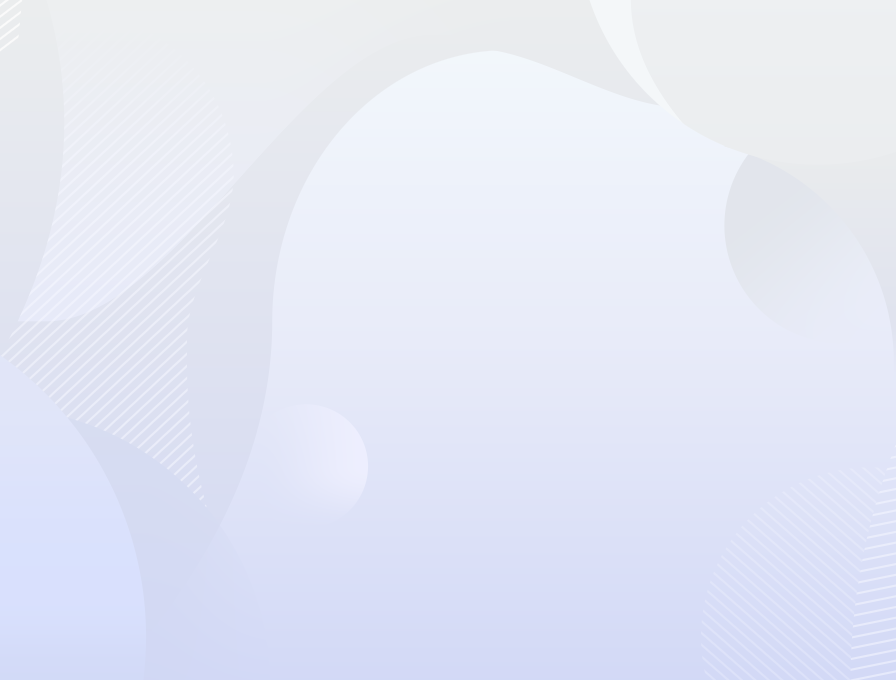
This background is drawn by a WebGL 1 fragment shader. Its source:

```glsl
precision highp float;
uniform vec2 u_resolution;

#define HEIGHT 5.82
#define STRIPE_GAP 0.076
#define STRIPE_HALF 0.009
#define STRIPE_ALPHA 0.55
#define FAINT_ALPHA 0.28
#define WHITE vec3(0.965, 0.97, 1.0)
#define BAND_TOP vec3(0.922, 0.930, 0.932)
#define BAND_MID vec3(0.873, 0.886, 0.942)
#define BAND_LOW vec3(0.820, 0.845, 0.957)
#define HILL_TOP vec3(0.957, 0.977, 0.988)
#define HILL_MID vec3(0.910, 0.922, 0.975)
#define HILL_LOW vec3(0.825, 0.850, 0.965)

float pixel;

// Smooth coverage of the region where the distance is negative
float fill(float d) {
  return clamp(0.5 - d / pixel, 0.0, 1.0);
}

float disc(vec2 p, vec2 center, float radius) {
  return fill(length(p - center) - radius);
}

vec3 ramp(vec3 top, vec3 mid, vec3 low, float y) {
  float t = 2.0 * y / HEIGHT;
  return t < 1.0 ? mix(top, mid, t) : mix(mid, low, t - 1.0);
}

// Parallel lines along the given angle
float stripes(vec2 p, float angle, float gap) {
  float across = dot(p, vec2(-sin(angle), cos(angle)));
  return fill(abs(fract(across / gap) - 0.5) * gap - STRIPE_HALF);
}

// Central hill: elliptic shoulder, flaring foot, sloping right crest
float hill(vec2 p) {
  vec2 radii = vec2(2.0, 2.32);
  vec2 q = p - vec2(4.33, 2.75);
  float shoulder = (length(q / radii) - 1.0) * radii.x;
  float foot = -radii.x - 0.147 * q.y * q.y - q.x;
  float left = q.y < 0.0 ? (q.x < 0.0 ? shoulder : -1.0) : foot;
  float crest = 0.41 + 0.51 * smoothstep(4.0, 5.85, p.x) - p.y;
  return fill(left) * fill(crest);
}

// Right boundary of the hatched area on the left
float hatchEdge(float y) {
  float bulge = 1.5 - y;
  float upper = 0.6 + sqrt(max(1.96 - bulge * bulge, 0.0));
  float low = max(y - 3.1, 0.0);
  float lower = 2.0 - 0.4 * smoothstep(1.5, 2.9, y) + 0.11 * low * low;
  return y < 1.5 ? upper : lower;
}

void main() {
  pixel = HEIGHT / u_resolution.y;
  vec2 p = gl_FragCoord.xy * pixel;
  p.y = HEIGHT - p.y;

  // Grey-blue backdrop
  vec3 color = ramp(BAND_TOP, BAND_MID, BAND_LOW, p.y);

  // Pale wave at the upper left
  float bow = p.y - 1.05;
  float waveLeft = 0.55 - 0.138 * bow * bow;
  float waveBase = 2.75 - 2.45 * smoothstep(0.4, 3.7, p.x);
  float wave = fill(waveLeft - p.x) * fill(p.y - waveBase);
  vec3 waveColor = mix(vec3(0.93, 0.938, 0.942), vec3(0.905, 0.917, 0.975), p.y / 2.75);
  color = mix(color, waveColor, wave * (1.0 - smoothstep(2.2, 4.5, p.x)));

  // Hill
  vec3 hillColor = ramp(HILL_TOP, HILL_MID, HILL_LOW, p.y);
  color = mix(color, hillColor, hill(p));

  // Small glowing bubble, bright toward the right
  float glow = smoothstep(2.2, 3.15, p.x) * (1.0 - smoothstep(4.0, 4.55, p.y));
  color = mix(color, vec3(0.93, 0.935, 0.995), disc(p, vec2(2.62, 3.99), 0.53) * glow);

  // Shaded bubble at the right
  float shade = 1.0 - smoothstep(0.0, 1.5, dot(p - vec2(6.4, 1.8), vec2(0.6, 0.8)));
  color = mix(color, vec3(0.885, 0.899, 0.925), disc(p, vec2(7.21, 1.93), 1.01) * shade);

  // Grey wing below the corner disc
  float wing = (1.0 - disc(p, vec2(5.75, 3.1), 1.9)) * fill(6.2 - p.x);
  vec3 wingColor = mix(vec3(0.915, 0.923, 0.93), vec3(0.875, 0.888, 0.935), (p.y - 1.3) / 1.5);
  color = mix(color, wingColor, wing * (1.0 - smoothstep(2.7, 3.3, p.y)));

  // Corner disc with a bright crescent
  float crescent = fill(p.x - 5.4 - 0.4 * p.y * p.y);
  vec3 cornerColor = mix(vec3(0.932, 0.94, 0.948), vec3(0.92, 0.929, 0.937), p.y / 1.5);
  cornerColor = mix(cornerColor, vec3(0.955, 0.968, 0.976), crescent);
  color = mix(color, cornerColor, disc(p, vec2(7.0, -0.65), 2.06));

  // Overlapping discs at the lower left
  float darkDisc = disc(p, vec2(-0.05, 5.85), 2.36);
  float fade = 1.0 - 0.85 * smoothstep(1.2, 2.35, p.x);
  color = mix(color, mix(vec3(0.845, 0.867, 0.945), BAND_LOW, (p.y - 3.5) / 2.3), darkDisc * fade);
  float lightDisc = disc(p, vec2(-1.7, 5.45), 2.95);
  vec3 lightColor = mix(vec3(0.883, 0.9, 0.972), vec3(0.85, 0.88, 0.992), smoothstep(3.1, 5.0, p.y));
  lightColor = mix(lightColor, vec3(0.825, 0.855, 0.97), smoothstep(5.1, HEIGHT, p.y));
  color = mix(color, lightColor, lightDisc);

  // Diagonal hatching on the left
  float hatch = fill(waveLeft - p.x) * fill(p.x - hatchEdge(p.y)) * fill(0.1 - p.y);
  hatch *= (1.0 - darkDisc) * (1.0 - lightDisc) * fill(p.y - 4.58);
  hatch *= stripes(p, -0.75, STRIPE_GAP) * smoothstep(0.0, 1.6, p.y);
  color = mix(color, WHITE, hatch * STRIPE_ALPHA);

  // Short strokes in the upper left corner
  float corner = fill(p.x + 0.1 * p.y - 0.19) * fill(p.y + p.x - 0.5);
  color = mix(color, vec3(0.98), corner * stripes(p, -0.65, STRIPE_GAP));

  // Hatching at the lower right
  float rise = p.y - 3.75;
  float side = fill(7.28 + 0.095 * (rise - 2.07) * (rise - 2.07) - p.x) * step(0.0, rise);
  float net = disc(p, vec2(7.45, 5.45), 1.45) * (1.0 - side);
  color = mix(color, WHITE, net * stripes(p, 0.72, STRIPE_GAP) * FAINT_ALPHA);
  color = mix(color, WHITE, side * stripes(p, -0.2, 0.09) * STRIPE_ALPHA);

  gl_FragColor = vec4(color, 1.0);
}
```
